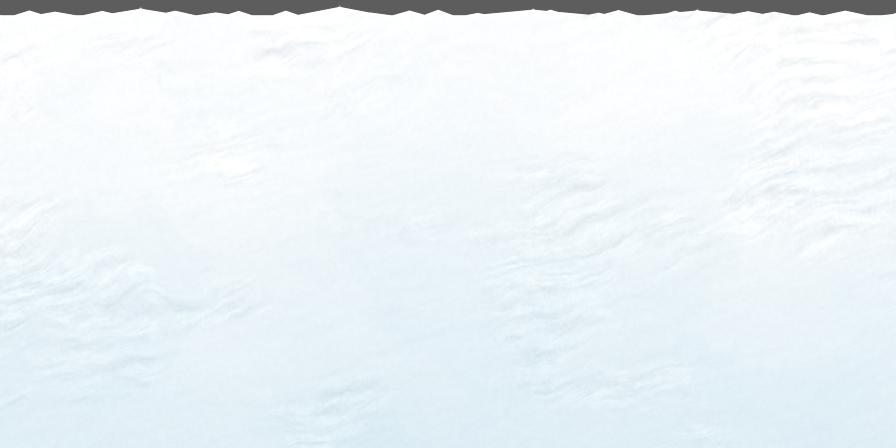
Reproduce this texture procedurally as a Shadertoy shader.

```glsl
#define SNOW_TOP vec3(0.995, 0.998, 1.0)
#define SNOW_BOTTOM vec3(0.862, 0.925, 0.955)
#define ICE_TINT vec3(0.84, 0.92, 0.965)
#define BACKDROP vec3(0.365)
#define RIM_DEPTH 0.034
#define STROKE_TILT 0.32
#define STROKE_SCALE vec2(9.0, 42.0)
#define RELIEF 0.13
#define GRAIN 0.022

float hash(vec2 p) {
    vec3 q = fract(p.xyx * 0.1031);
    q += dot(q, q.yzx + 33.33);
    return fract((q.x + q.y) * q.z);
}

float noise(vec2 p) {
    vec2 cell = floor(p), f = fract(p);
    f = f * f * (3.0 - 2.0 * f);
    float low = mix(hash(cell), hash(cell + vec2(1, 0)), f.x);
    float high = mix(hash(cell + vec2(0, 1)), hash(cell + vec2(1, 1)), f.x);
    return mix(low, high, f.y);
}

float fbm(vec2 p) {
    float sum = 0.0, amp = 0.5;
    for (int i = 0; i < 5; i++) {
        sum += amp * noise(p);
        p = mat2(1.6, 1.2, -1.2, 1.6) * p + 7.3;
        amp *= 0.5;
    }
    return sum / 0.97;
}

// Octaves that keep the stretch direction, for brush strokes
float strokes(vec2 p) {
    return 0.5 * noise(p) + 0.3 * noise(p * 2.1 + 5.7) + 0.2 * noise(p * 4.3 + 11.1);
}

// Height of the tallest straight-sided peak over x; tip receives its position
float peaks(float x, float spacing, float halfWidth, float height, float seed, out vec2 tip) {
    float best = 0.0;
    tip = vec2(-9.0);
    for (int i = -1; i <= 1; i++) {
        float id = floor(x / spacing) + float(i);
        float centre = (id + 0.2 + 0.6 * hash(vec2(id, seed))) * spacing;
        float top = height * (0.35 + 0.65 * hash(vec2(id, seed + 3.0)));
        float width = halfWidth * (0.6 + 0.6 * hash(vec2(id, seed + 8.0)));
        float h = top * max(0.0, 1.0 - abs(x - centre) / width);
        if (h > best) {
            best = h;
            tip = vec2(centre, top);
        }
    }
    return best;
}

// Small four-pointed sparkle
float glint(vec2 d) {
    d = abs(d) / 0.013;
    return smoothstep(1.0, 0.0, sqrt(d.x) + sqrt(d.y));
}

vec3 snow(vec2 p) {
    // Pale vertical gradient with cloudy unevenness
    float cloud = fbm(p * vec2(2.2, 3.6) + 4.0) - 0.5;
    vec3 col = mix(SNOW_BOTTOM, SNOW_TOP, smoothstep(-0.25, 1.0, p.y + 0.3 * cloud));

    // Soft-edged patches of ice
    vec2 warp = vec2(fbm(p * 4.0 + 20.0), fbm(p * 4.0 + 31.0)) - 0.5;
    float patches = smoothstep(0.48, 0.58, fbm(p * vec2(3.0, 5.0) + 1.8 * warp + 13.0));
    col = mix(col, ICE_TINT, 0.2 * patches * (1.0 - 0.75 * p.y));

    // Raised strokes lit from above, fading in and out
    float c = cos(STROKE_TILT), s = sin(STROKE_TILT);
    vec2 q = mat2(c, -s, s, c) * (p + 0.12 * warp) * STROKE_SCALE;
    float slope = strokes(q + vec2(0.25, 0.45)) - strokes(q);
    float worked = smoothstep(0.47, 0.72, fbm(p * vec2(4.0, 6.0) + warp + 50.0));
    float relief = slope * RELIEF * (0.13 + worked);
    col += relief * vec3(1.0, 0.85, 0.75);

    // Sparse warm scratches
    float scratch = smoothstep(0.22, 0.42, slope) * worked;
    col -= 0.07 * scratch * vec3(0.75, 0.85, 1.0);

    // Fine plaster grain
    float grain = noise(p * 190.0) + 0.5 * noise(p * 95.0 + 17.0) - 0.75;
    return col + GRAIN * grain * (0.55 + 0.6 * worked);
}

void mainImage(out vec4 fragColor, in vec2 fragCoord) {
    vec2 p = fragCoord / iResolution.y;
    float pixel = 1.0 / iResolution.y;

    // Jagged rim: broad peaks over small teeth and level stretches
    vec2 tip, toothTip;
    float broad = peaks(p.x, 0.43, 0.13, 0.028, 2.0, tip);
    float teeth = peaks(p.x, 0.085, 0.042, 0.014, 6.0, toothTip);
    float rim = 1.0 - RIM_DEPTH + max(broad, teeth);
    float outside = smoothstep(-0.6 * pixel, 0.6 * pixel, p.y - rim);

    vec3 col = mix(snow(p), BACKDROP, outside);
    col += 0.5 * glint(p - vec2(tip.x, 1.0 - RIM_DEPTH + tip.y));
    fragColor = vec4(clamp(col, 0.0, 1.0), 1.0);
}
```
